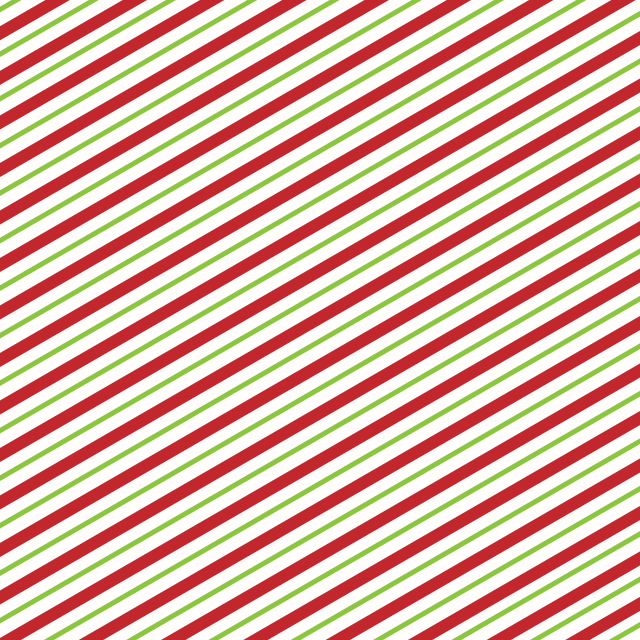
Reproduce this pattern procedurally as a Shadertoy shader.

```glsl
// Slanted candy stripes: wide red bands with a thin green line between each pair.
// A 30 degree ramp is cut into numbered repeats, packed slightly tighter in the
// upper left and lower right corners; stripes are distances within a repeat.

// Antialiased stripe from the distance to its centre line.
float stripe(float dist, float halfWidth, float blur) {
    return clamp(0.5 - (dist - halfWidth) / blur, 0.0, 1.0);
}

void mainImage(out vec4 fragColor, in vec2 fragCoord) {
    vec2 uv = fragCoord / iResolution.y;
    float blur = 1.15 / iResolution.y;

    // Ramp across the stripes, measured down the left edge from the top
    float ramp = 1.0 - uv.y + uv.x * tan(radians(30.0));

    // Regular middle section of 16 repeats, with tighter repeats on both sides
    float pitch = 0.07422;
    float first = 0.1914;
    float last = first + 16.0 * pitch;
    float greenAt = 0.488;
    float along = ramp - first;
    if (ramp < first) {
        pitch = 0.0697;
        greenAt = 0.468;
    } else if (ramp > last) {
        pitch = 0.0710;
        greenAt = 0.460;
        along = ramp - last;
    }
    float cell = fract(along / pitch);

    // Distances to the red centre at the cell border and the green line inside
    float redDist = min(cell, 1.0 - cell) * pitch;
    float greenDist = abs(cell - greenAt) * pitch;

    vec3 color = vec3(1.0, 0.995, 0.993);
    color = mix(color, vec3(0.55, 0.773, 0.25), stripe(greenDist, 0.0045, blur));
    color = mix(color, vec3(0.755, 0.152, 0.174), stripe(redDist, 0.0110, blur));
    fragColor = vec4(color, 1.0);
}
```
